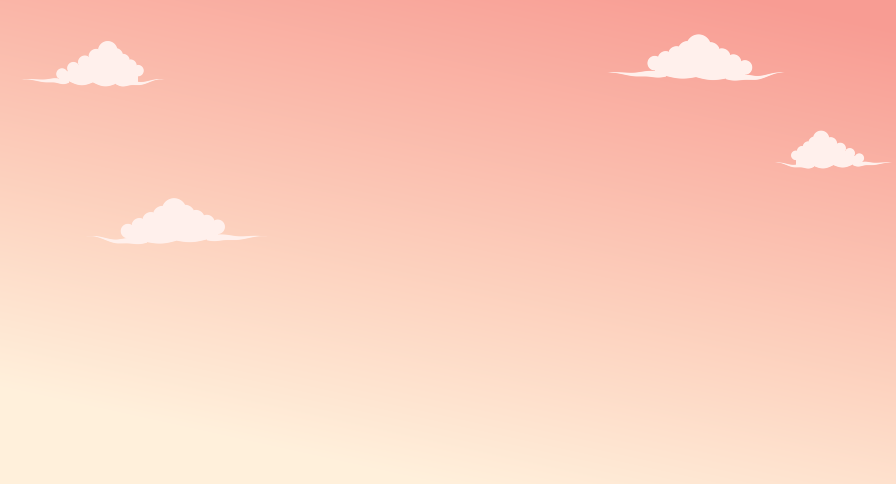
This background is drawn by a WebGL 2 fragment shader. Its source:

```glsl
#version 300 es
precision highp float;

uniform vec2 u_resolution;
out vec4 outColor;

// Sky: colour stops along a slightly tilted axis, in canvas heights
const vec2 SKY_AXIS = vec2(0.22, 1.0);
const vec3 CREAM = vec3(1.0, 0.94, 0.86);
const vec3 PEACH = vec3(0.99, 0.822, 0.747);
const vec3 SALMON = vec3(0.982, 0.74, 0.68);
const vec3 CORAL = vec3(0.973, 0.61, 0.575);
const float CREAM_AT = 0.20;
const float PEACH_AT = 0.62;
const float SALMON_AT = 0.90;
const float CORAL_AT = 1.35;

// Clouds: local units are half the cloud width, tips at x = -1 and 1
const vec3 CLOUD_COLOR = vec3(1.0, 0.94, 0.925);
const int PUFFS_PER_SIDE = 4;
const float PEAK_RADIUS = 0.145;
const float FOOT_RADIUS = 0.085;
const float TAIL_FLARE = 0.15;
const float LEFT_DIP = 0.045;
const float RIGHT_DIP = 0.085;
const float SCALLOP_RATE = 9.0;

struct Heap {
    vec2 left;
    vec2 peak;
    vec2 right;
    float scallop;
};

const Heap BROAD = Heap(vec2(-0.48, 0.11), vec2(0.03, 0.30), vec2(0.57, 0.06), 0.025);
const Heap STEEP = Heap(vec2(-0.46, 0.08), vec2(0.22, 0.425), vec2(0.67, 0.13), 0.05);

vec3 skyColor(vec2 p) {
    float t = dot(p, SKY_AXIS);
    vec3 color = mix(CREAM, PEACH, clamp((t - CREAM_AT) / (PEACH_AT - CREAM_AT), 0.0, 1.0));
    color = mix(color, SALMON, clamp((t - PEACH_AT) / (SALMON_AT - PEACH_AT), 0.0, 1.0));
    return mix(color, CORAL, clamp((t - SALMON_AT) / (CORAL_AT - SALMON_AT), 0.0, 1.0));
}

// Approximate signed distance to a cloud, negative inside
float cloudDistance(vec2 q, Heap heap) {
    // Curved underside with thin tails and shallow lobes
    float side = abs(q.x);
    float dip = mix(LEFT_DIP, RIGHT_DIP, smoothstep(-0.5, 0.7, q.x));
    float lobes = abs(sin(q.x * SCALLOP_RATE)) * (1.0 - smoothstep(0.35, 0.6, side));
    float bottom = -dip * (1.0 - smoothstep(0.68, 1.0, side)) - heap.scallop * (lobes - 0.3 * step(side, 0.35));
    float tail = bottom + TAIL_FLARE * (1.0 - side);

    // Tent-shaped body between the feet and the peak
    vec2 foot = q.x < heap.peak.x ? heap.left : heap.right;
    float slope = (heap.peak.y - foot.y) / (heap.peak.x - foot.x);
    float tent = heap.peak.y + slope * (q.x - heap.peak.x);
    if (q.x < heap.left.x || q.x > heap.right.x) tent = tail;
    float d = max(q.y - max(tail, tent), bottom - q.y);

    // Round puffs climbing both sides of the tent
    for (int i = -PUFFS_PER_SIDE; i <= PUFFS_PER_SIDE; i++) {
        float u = abs(float(i)) / float(PUFFS_PER_SIDE);
        vec2 center = mix(heap.peak, i < 0 ? heap.left : heap.right, u);
        float radius = mix(PEAK_RADIUS, FOOT_RADIUS, sqrt(u));
        d = min(d, length(q - center) - radius);
    }
    return d;
}

// Lays one cloud over the colour; a negative scale mirrors it
vec3 addCloud(vec3 color, vec2 p, vec2 center, float scale, Heap heap) {
    vec2 q = (p - center) / vec2(scale, abs(scale));
    float d = cloudDistance(q, heap) * abs(scale);
    float pixel = 1.0 / u_resolution.y;
    return mix(color, CLOUD_COLOR, 1.0 - smoothstep(-0.6 * pixel, 0.6 * pixel, d));
}

void main() {
    vec2 p = gl_FragCoord.xy / u_resolution.y;
    vec3 color = skyColor(p);
    color = addCloud(color, p, vec2(0.192, 0.836), 0.139, STEEP);
    color = addCloud(color, p, vec2(1.438, 0.850), 0.1775, BROAD);
    color = addCloud(color, p, vec2(1.722, 0.664), -0.116, STEEP);
    color = addCloud(color, p, vec2(0.365, 0.512), -0.1765, BROAD);
    outColor = vec4(color, 1.0);
}
```
